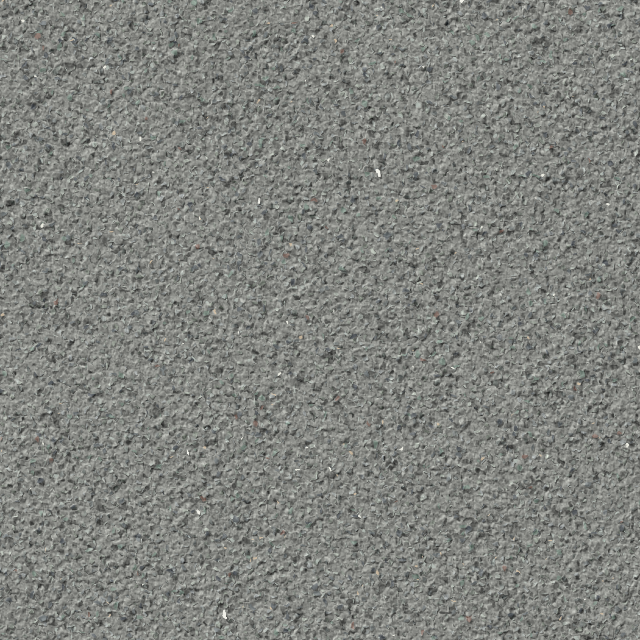
This texture is drawn by a WebGL 1 fragment shader. Its source:

```glsl
precision highp float;
uniform vec2 u_resolution;

vec3 hash3(vec2 p) {
  vec3 q = fract(p.xyx * vec3(0.1031, 0.1030, 0.0973));
  q += dot(q, q.yxz + 33.33);
  return fract((q.xxy + q.yzz) * q.zyx);
}

float noise(vec2 p) {
  vec2 cell = floor(p), f = fract(p);
  f = f * f * (3.0 - 2.0 * f);
  float low = mix(hash3(cell).x, hash3(cell + vec2(1.0, 0.0)).x, f.x);
  float high = mix(hash3(cell + vec2(0.0, 1.0)).x, hash3(cell + 1.0).x, f.x);
  return mix(low, high, f.y);
}

// Octaves are turned against each other to hide the lattice
float height(vec2 p) {
  vec2 q = mat2(0.8, -0.6, 0.6, 0.8) * p;
  vec2 r = mat2(0.5, 0.866, -0.866, 0.5) * p;
  return 0.85 * noise(q * 105.0 + 200.0) + 0.75 * noise(r * 200.0 + 300.0) + 0.55 * noise(q * 380.0 + 500.0);
}

// Signed distance to an angular sliver
float sliver(vec2 p, float radius, float slim) {
  p = abs(p);
  return max(p.x, p.y * slim + p.x * 0.45) - radius;
}

// Scattered chips: x = cover, y = cast shadow, z = random value of the chip
vec3 chips(vec2 p, float scale, float density, float radius, float seed) {
  p = p * scale + seed;
  float blur = 0.8 * scale / u_resolution.y;
  vec2 cell = floor(p);
  vec3 result = vec3(0.0);
  for (int j = -1; j <= 1; j++) {
    for (int i = -1; i <= 1; i++) {
      vec2 id = cell + vec2(float(i), float(j));
      vec3 place = hash3(id), kind = hash3(id + 57.3);
      if (kind.x > density) continue;
      vec2 d = p - id - place.xy;
      float angle = 0.8 + (place.z - 0.5) * 2.8;
      float c = cos(angle), s = sin(angle);
      mat2 turn = mat2(c, -s, s, c);
      float size = radius * (0.5 + 0.65 * kind.y);
      float slim = 1.0 + 1.3 * kind.z;
      float cover = smoothstep(blur, -blur, sliver(turn * d, size, slim));
      vec2 drop = vec2(0.45, -0.65) * size;
      float shade = smoothstep(blur, -blur, sliver(turn * (d - drop), size, slim));
      if (cover > result.x) result.xz = vec2(cover, fract(kind.y * 7.0 + place.z));
      result.y = max(result.y, shade);
    }
  }
  result.y *= 1.0 - result.x;
  return result;
}

void main() {
  vec2 p = gl_FragCoord.xy / u_resolution.y;
  vec2 rough = p + 0.004 * (vec2(noise(p * 210.0), noise(p * 210.0 + 70.0)) - 0.5);

  // Rough binder lit from the upper left, with dark pits
  float relief = height(rough) - height(rough + vec2(-0.0019, 0.0027));
  float tone = 0.54 + 0.24 * relief + 0.12 * (noise(p * 410.0 + 15.0) - 0.5);
  tone += 0.02 * (noise(p * 5.0) - 0.5);
  tone -= 0.17 * smoothstep(0.62, 0.9, noise(rough * 165.0 + 30.0));
  vec3 color = tone * vec3(1.0, 1.01, 0.975);

  // Dense fine aggregate
  vec3 grain = chips(rough, 100.0, 0.6, 0.36, 11.0);
  vec3 tint = mix(vec3(-0.012, 0.0, 0.018), vec3(-0.005, 0.015, -0.005), fract(grain.z * 5.0));
  color += grain.x * (0.2 * (grain.z - 0.4) + tint);
  color *= 1.0 - 0.32 * grain.y;

  // Slate-blue stones
  vec3 slate = chips(rough, 62.0, 0.15, 0.27, 130.0);
  color *= 1.0 - 0.3 * slate.y;
  vec3 slateColor = mix(vec3(0.27, 0.29, 0.32), vec3(0.43, 0.46, 0.47), slate.z);
  color = mix(color, slateColor + 0.18 * relief, 0.7 * slate.x);

  // Green stones with occasional red ones
  vec3 stone = chips(rough, 54.0, 0.12, 0.24, 260.0);
  color *= 1.0 - 0.25 * stone.y;
  vec3 stoneColor = mix(vec3(0.48, 0.57, 0.52), vec3(0.52, 0.39, 0.35), step(0.86, stone.z));
  color = mix(color, stoneColor + 0.2 * relief, 0.6 * stone.x);

  // Bright mineral flecks, a few of them yellowish or pink
  vec3 fleck = chips(rough, 95.0, 0.09, 0.25, 390.0);
  vec3 fleckColor = mix(vec3(0.74, 0.78, 0.75), vec3(0.88, 0.79, 0.67), step(0.88, fleck.z));
  color = mix(color, fleckColor, 0.75 * fleck.x);

  // Rare white chips and pebbles
  vec3 chip = chips(rough, 30.0, 0.05, 0.085, 450.0);
  color = mix(color, vec3(0.92, 0.92, 0.88), chip.x);
  vec3 pebble = chips(rough, 9.0, 0.04, 0.055, 520.0);
  color *= 1.0 - 0.35 * pebble.y;
  color = mix(color, vec3(0.94, 0.94, 0.91), pebble.x);

  gl_FragColor = vec4(clamp(color, 0.0, 1.0), 1.0);
}
```
